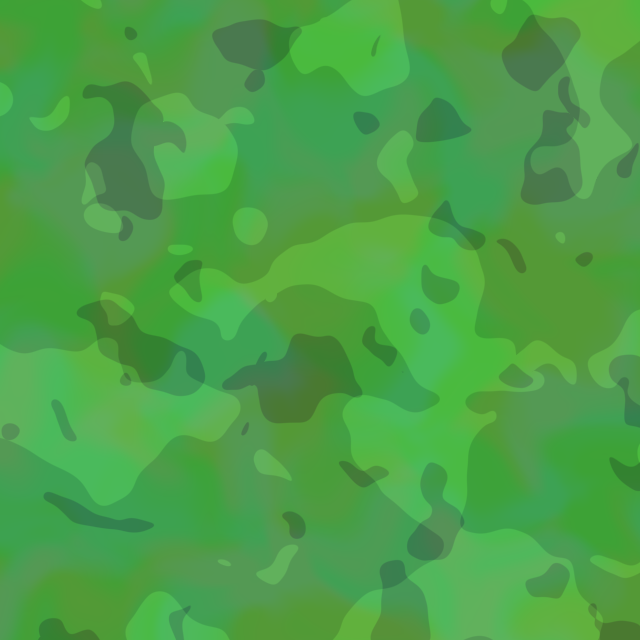
Give the GLSL for this pattern, as a three.js fragment shader.

```glsl
// Mottled green camouflage: soft drifting hues under crisp light and dark patches.
varying vec2 vUv;

float hash(vec2 p) {
  vec3 q = fract(p.xyx * vec3(0.1031, 0.1030, 0.0973));
  q += dot(q, q.yzx + 33.33);
  return fract((q.x + q.y) * q.z);
}

// Dot product of a random unit gradient with the offset from its lattice corner
float corner(vec2 cell, vec2 offset) {
  float angle = 6.2832 * hash(cell);
  return dot(vec2(cos(angle), sin(angle)), offset);
}

float gradientNoise(vec2 p) {
  vec2 i = floor(p), f = fract(p), e = vec2(1.0, 0.0);
  vec2 w = f * f * f * (f * (f * 6.0 - 15.0) + 10.0);
  float low = mix(corner(i, f), corner(i + e, f - e), w.x);
  float high = mix(corner(i + e.yx, f - e.yx), corner(i + 1.0, f - 1.0), w.x);
  return mix(low, high, w.y);
}

float fbm(vec2 p) {
  float sum = 0.0, gain = 1.0;
  for (int i = 0; i < 3; i++) {
    sum += gain * gradientNoise(p);
    p = mat2(1.6, 1.2, -1.2, 1.6) * p + 17.3;
    gain *= 0.46;
  }
  return sum;
}

vec2 warp(vec2 p) {
  return vec2(gradientNoise(p + 41.7), gradientNoise(p + 83.2));
}

// Positive inside large ragged patches and small scattered islands
float patchField(vec2 p, float scale, float level, float seed) {
  float large = fbm(p * scale + seed) - level;
  vec2 q = p * 10.0 + seed;
  float islands = gradientNoise(q + 0.5 * warp(q * 1.4)) - 0.41;
  return max(large, islands);
}

// Patch coverage, with an edge of even width found from the field's slope
float patchMask(vec2 p, float scale, float level, float seed) {
  vec2 e = vec2(0.001, 0.0);
  float f = patchField(p, scale, level, seed);
  vec2 slope = vec2(patchField(p + e, scale, level, seed),
                    patchField(p + e.yx, scale, level, seed)) - f;
  float dist = f * e.x / max(length(slope), 0.0003);
  return smoothstep(-0.0013, 0.0013, dist);
}

void main() {
  vec2 p = vUv;

  // Warmth and coolness drift independently: olive, grey-green, teal, leaf green
  vec2 q = p * 4.6 + 0.55 * warp(p * 6.0);
  float warm = smoothstep(-0.3, 0.26, fbm(q + 12.4));
  float cool = smoothstep(-0.3, 0.28, fbm(q + 57.9));
  vec3 color = vec3(mix(0.24, 0.33, warm), mix(0.635, 0.6, warm), mix(0.21, 0.33, cool));

  // Crisp translucent patches over the hues
  float light = patchMask(p, 3.3, 0.13, 5.3);
  float dark = patchMask(p, 4.6, 0.36, 29.6);
  color += light * vec3(0.05, 0.095, 0.03);
  color += dark * vec3(-0.04, -0.125, -0.02);

  gl_FragColor = vec4(color, 1.0);
}
```
